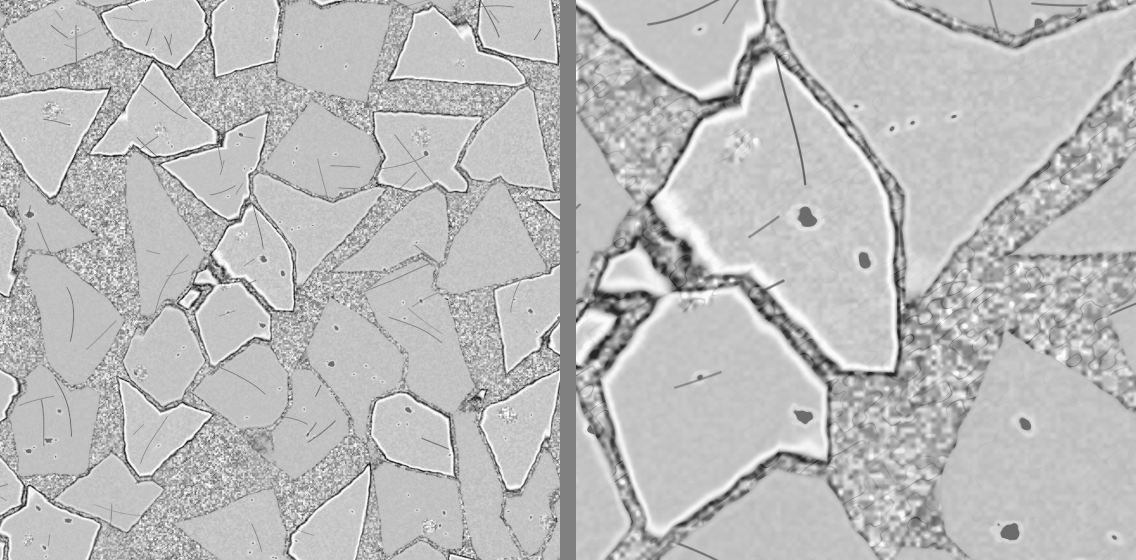
Left: the whole. Right: its middle third, enlarged.
This texture map is drawn by a WebGL 2 fragment shader. Its source:

```glsl
#version 300 es
precision highp float;
// Flat grey stone shards with bright rims, scratches and pits, set in gritty mortar.

uniform vec2 u_resolution;
out vec4 outColor;

const float TAU = 6.2831853;
const float SHARDS_ACROSS = 6.0;
const float MORTAR_HALF_WIDTH = 0.022;
const float STONE_GREY = 0.765;
const float MORTAR_GREY = 0.715;

// Integer hash: three random values in 0..1 per lattice point.
vec3 hash3(vec2 cell, float salt) {
    uvec3 h = uvec3(ivec3(floor(vec3(cell, salt))) + 4096);
    h = h * 1664525u + 1013904223u;
    h.x += h.y * h.z; h.y += h.z * h.x; h.z += h.x * h.y;
    h ^= h >> 16u;
    h.x += h.y * h.z; h.y += h.z * h.x; h.z += h.x * h.y;
    return vec3(h) / 4294967295.0;
}

float noise(vec2 p, float salt) {
    vec2 i = floor(p), f = fract(p);
    f = f * f * (3.0 - 2.0 * f);
    float low = mix(hash3(i, salt).x, hash3(i + vec2(1, 0), salt).x, f.x);
    float high = mix(hash3(i + vec2(0, 1), salt).x, hash3(i + vec2(1, 1), salt).x, f.x);
    return mix(low, high, f.y);
}

vec2 rotate(vec2 p, float angle) {
    float c = cos(angle), s = sin(angle);
    return vec2(c * p.x + s * p.y, c * p.y - s * p.x);
}

float cover(float d, float blur) { return 1.0 - smoothstep(-blur, blur, d); }

float bell(float x, float width) { return exp(-x * x / (width * width)); }

vec2 shardCentre(vec2 cell) { return cell + 0.5 + 0.6 * (hash3(cell, 1.0).xy - 0.5); }

// Random convex polygon, mostly four-sided, some triangles and pentagons.
float brokenPolygon(vec2 q, vec2 cell) {
    vec3 shape = hash3(cell, 2.0);
    float sides = 3.0 + floor(shape.x * 2.15 + 0.05);
    float size = sides < 3.5 ? 0.8 : 1.0;
    float d = -1e3;
    for (float i = 0.0; i < sides; i++) {
        vec3 r = hash3(cell, 10.0 + i);
        float angle = TAU * (shape.y + (i + 0.45 * (r.x - 0.5)) / sides);
        d = max(d, rotate(q, angle).x - size * mix(0.33, 0.58, r.y));
    }
    return d;
}

// Distance to the closest shard, cut back where two would overlap. Outputs its cell.
float closestShard(vec2 p, out vec2 owner) {
    float first = 1e3, second = 1e3;
    owner = floor(p);
    for (int k = 0; k < 25; k++) {
        vec2 cell = floor(p) + vec2(k % 5 - 2, k / 5 - 2);
        float d = brokenPolygon(p - shardCentre(cell), cell);
        if (d < first) { second = first; first = d; owner = cell; }
        else second = min(second, d);
    }
    return max(first, MORTAR_HALF_WIDTH - 0.5 * (second - first));
}

// Thin, slightly bent hairlines; a few shards carry many.
float scratches(vec2 q, vec2 cell, float blur) {
    float count = floor(0.6 + 6.0 * pow(hash3(cell, 3.0).x, 2.5));
    float ink = 0.0;
    for (float i = 0.0; i < count; i++) {
        vec3 place = hash3(cell, 20.0 + i), bend = hash3(cell, 30.0 + i);
        vec2 v = rotate(q - 0.6 * (place.xy - 0.5), place.z * TAU);
        v.y += (bend.x - 0.5) * v.x * v.x;
        float halfLength = mix(0.06, 0.42, bend.y * bend.y);
        float d = length(vec2(max(abs(v.x) - halfLength, 0.0), v.y));
        ink = max(ink, cover(d - 0.004, blur) * mix(0.35, 1.0, bend.z));
    }
    return ink;
}

// Small ragged holes, mostly tiny. Returns dark centre and pale halo.
vec2 pits(vec2 q, vec2 cell, float blur) {
    float count = floor(7.0 * hash3(cell, 4.0).x);
    vec2 mark = vec2(0.0);
    for (float i = 0.0; i < count; i++) {
        vec3 r = hash3(cell, 40.0 + i);
        float radius = mix(0.006, 0.035, pow(r.z, 6.0));
        vec2 v = rotate(q - 0.65 * (r.xy - 0.5), r.z * TAU) * vec2(0.8, 1.2);
        float d = length(v) - radius * mix(0.6, 1.4, noise(q * 45.0, 5.0));
        mark = max(mark, vec2(cover(d, blur), bell(d - 0.012, 0.01)));
    }
    return mark;
}

// Fine grit with short dark veins and pale flecks.
float grit(vec2 p) {
    float fine = noise(p * 54.0, 6.0) - 0.5;
    float streak = noise(rotate(p, 0.6) * vec2(20.0, 38.0), 7.0) - 0.5;
    float vein = bell(streak, 0.06) * noise(p * 14.0, 53.0);
    float fleck = smoothstep(0.2, 0.42, noise(p * 36.0, 8.0) - 0.5);
    float patchiness = mix(0.65, 1.2, noise(p * 2.5, 9.0));
    return patchiness * (0.44 * fine - 0.24 * vein + 0.15 * fleck);
}

void main() {
    vec2 p = gl_FragCoord.xy / u_resolution.y * SHARDS_ACROSS;
    float blur = 0.8 * SHARDS_ACROSS / u_resolution.y;

    // Shard outline, gently bowed and finely chipped.
    vec2 bow = vec2(noise(p * 1.8, 50.0), noise(p * 1.8, 51.0)) - 0.5;
    vec2 bowed = p + 0.1 * bow, cell;
    float d = closestShard(bowed, cell);
    vec2 q = bowed - shardCentre(cell);
    d += 0.018 * (noise(p * 17.0, 52.0) - 0.5);
    float inside = cover(d, blur);

    // Stone face, with a rough stain on some shards.
    vec3 trait = hash3(cell, 60.0);
    float crisp = smoothstep(0.35, 0.65, trait.x);
    float grain = grit(p);
    vec2 stainOffset = 0.5 * (hash3(cell, 61.0).xy - 0.5);
    float stain = cover(length(q - stainOffset) - 0.13 * noise(q * 9.0, 62.0), 0.02);
    stain *= step(0.72, trait.z);
    float stone = STONE_GREY + 0.02 * (trait.y - 0.5) + 0.012 * crisp;
    stone += grain * mix(mix(0.06, 0.18, trait.y), 0.9, stain);
    float grey = mix(MORTAR_GREY + grain, stone, inside);

    // Pale inner rim and dark outer line.
    float wear = mix(0.45, 1.0, noise(p * 5.0, 63.0));
    grey += 0.21 * crisp * inside * bell(d + 0.015, 0.013);
    grey -= mix(0.17, 0.54, crisp) * wear * bell(d - 0.007, 0.01);

    // Surface damage.
    vec2 pit = pits(q, cell, blur) * inside;
    grey += 0.08 * pit.y * (1.0 - pit.x);
    grey = mix(grey, 0.36, 0.85 * pit.x);
    grey = mix(grey, 0.26, scratches(q, cell, blur) * mix(0.35, 0.85, inside));
    outColor = vec4(vec3(clamp(grey, 0.15, 0.98)), 1.0);
}
```
